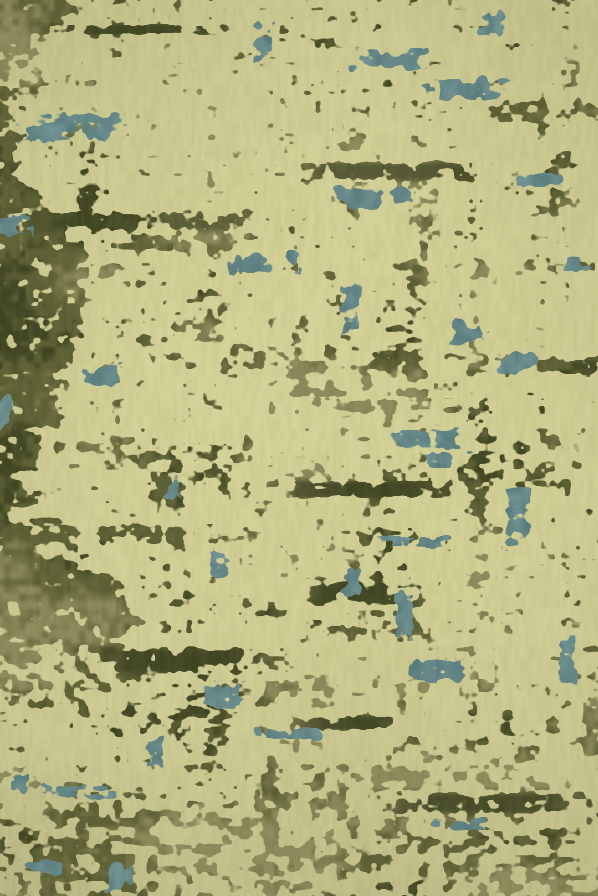
Give the GLSL for this texture, as a WebGL 2 fragment shader.

```glsl
#version 300 es
precision highp float;

uniform vec2 u_resolution;
out vec4 outColor;

float hash(vec2 p) {
    vec3 q = fract(p.xyx * vec3(0.1031, 0.1030, 0.0973));
    q += dot(q, q.yzx + 33.33);
    return fract((q.x + q.y) * q.z);
}

float noise(vec2 p) {
    vec2 cell = floor(p), f = fract(p);
    f = f * f * (3.0 - 2.0 * f);
    float low = mix(hash(cell), hash(cell + vec2(1, 0)), f.x);
    float high = mix(hash(cell + vec2(0, 1)), hash(cell + vec2(1, 1)), f.x);
    return mix(low, high, f.y);
}

// Ragged tufts, slightly wider than tall
float tufts(vec2 p) {
    return 0.65 * noise(p * vec2(76, 98)) + 0.35 * noise(p * vec2(175, 200) + 31.0);
}

// Soft rectangle: 1 at the core, 0 outside
float block(vec2 offset, vec2 halfSize) {
    vec2 d = abs(offset) / halfSize;
    return 1.0 - smoothstep(0.35, 1.4, max(d.x, d.y));
}

float ink(float density, float grain) {
    return smoothstep(-0.045, 0.045, density - grain);
}

void main() {
    vec2 p = gl_FragCoord.xy / u_resolution.y;
    float width = u_resolution.x / u_resolution.y;

    // Scattered specks gathered along faint rows and columns
    float rows = smoothstep(0.52, 0.95, noise(p * vec2(5, 30) + 7.0));
    float columns = smoothstep(0.52, 0.95, noise(p * vec2(30, 5) + 19.0));
    float density = 0.2 + 0.22 * rows + 0.22 * columns;
    density -= 0.06 * smoothstep(0.5, 1.0, p.x / width) * smoothstep(0.2, 0.5, p.y);

    // Worn left border and busy lower edge
    float borderWidth = 0.01 + 0.14 * smoothstep(0.2, 0.75, noise(vec2(p.y * 7.0, 4.5)));
    float border = 1.0 - smoothstep(borderWidth - 0.02, borderWidth + 0.035, p.x);
    border *= smoothstep(0.1, 0.35, p.y);
    density = max(density, 0.74 * border);
    density += 0.2 * (1.0 - smoothstep(0.03, 0.2, p.y)) * (0.5 + noise(p * vec2(8, 40)));

    // Long horizontal streaks, some of them much darker
    float darkness = 0.0;
    for (int i = 0; i < 14; i++) {
        float id = float(i);
        vec2 center = vec2(width * hash(vec2(id, 3)), (id + 0.2 + 0.6 * hash(vec2(id, 11))) / 14.0);
        vec2 halfSize = vec2(0.06 + 0.14 * hash(vec2(id, 23)), 0.006 + 0.012 * hash(vec2(id, 37)));
        float streak = block(p - center, halfSize);
        float strength = hash(vec2(id, 51));
        density = max(density, streak * (0.52 + 0.22 * strength));
        darkness = max(darkness, streak * smoothstep(0.35, 0.8, strength));
    }

    // Blue patches, wide or tall
    float blueDensity = 0.0;
    for (int i = 0; i < 34; i++) {
        float id = float(i) + 100.0;
        vec2 center = vec2(width * hash(vec2(id, 5)), (float(i) + hash(vec2(id, 13))) / 34.0);
        vec2 halfSize = vec2(0.015 + 0.035 * hash(vec2(id, 29)), 0.008 + 0.01 * hash(vec2(id, 41)));
        if (hash(vec2(id, 59)) < 0.25) halfSize = halfSize.yx;
        blueDensity = max(blueDensity, 0.64 * block(p - center, halfSize));
    }

    // Cream ground with a faint weave and uneven light
    float weave = noise(p * vec2(260, 70)) - 0.5;
    vec3 color = vec3(0.82, 0.81, 0.585) + 0.03 * (noise(p * 5.0) - 0.5);
    color *= 1.0 - 0.25 * dot(p - vec2(0.36, 0.55), p - vec2(0.36, 0.55));

    // Olive pile from pale to nearly black
    float tone = 0.75 * noise(p * vec2(9, 16) + 53.0) + 0.25 * noise(p * 120.0);
    vec3 olive = mix(vec3(0.55, 0.54, 0.36), vec3(0.37, 0.38, 0.21), smoothstep(0.3, 0.62, tone));
    float deep = max(darkness, smoothstep(0.66, 0.85, tone));
    olive = mix(olive, vec3(0.24, 0.26, 0.13), 0.85 * deep);
    color = mix(color, olive, ink(density, tufts(p)));

    // Blue pile on top
    vec3 blue = vec3(0.40, 0.53, 0.53) + 0.08 * (noise(p * 90.0) - 0.5);
    color = mix(color, blue, ink(blueDensity, tufts(p + 2.7)));

    outColor = vec4(color + 0.035 * weave, 1.0);
}
```
